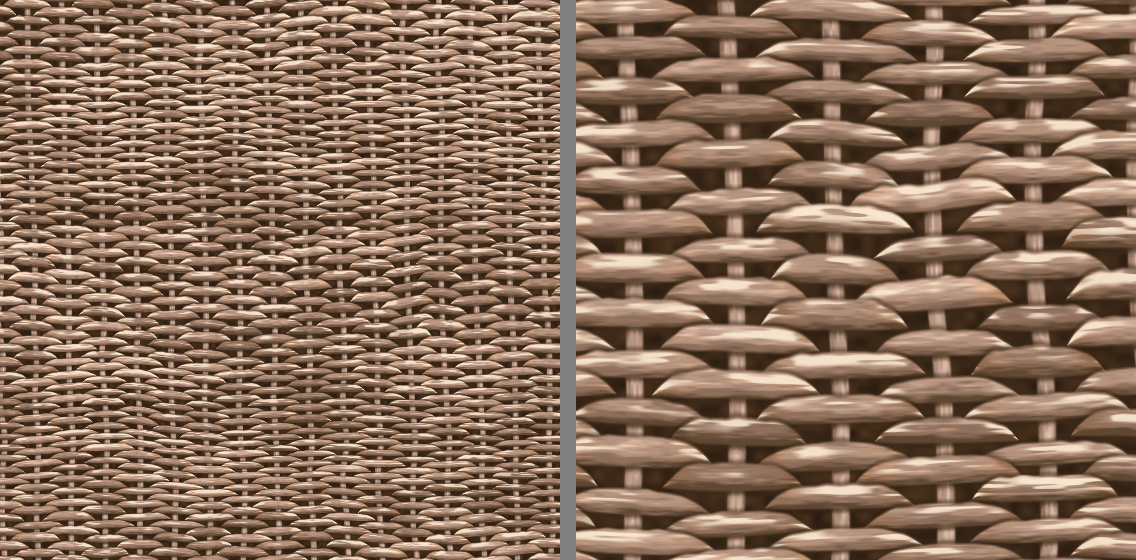
Left: the whole. Right: its middle third, enlarged.
Reproduce this texture procedurally as a three.js fragment shader.

```glsl
// Woven wicker: domed tan strands passing over and under thin upright stakes.
varying vec2 vUv;

const float STAKES = 16.4;        // stakes across
const float ROWS = 85.0;          // strand rows up, two per visible repeat
const float LEAN = 0.38;          // drift of the stakes from bottom to top
const float STAKE_RADIUS = 0.088; // in stake spacings
const float REACH = 0.76;         // half length of a strand bulge, in stake spacings
const float CROWN = 0.62;         // top of a bulge, in rows
const float BELLY = -0.58;        // underside of a bulge, in rows
const float EDGE = 0.09;          // edge softness, in rows
const float CONTACT = 0.30;       // width of the contact shadow, in rows

const vec3 GAP = vec3(0.215, 0.145, 0.085);
const vec3 SHADE = vec3(0.37, 0.28, 0.20);
const vec3 MID = vec3(0.56, 0.44, 0.365);
const vec3 TAN = vec3(0.71, 0.58, 0.50);
const vec3 LIGHT = vec3(0.84, 0.71, 0.63);
const vec3 GLINT = vec3(0.98, 0.91, 0.82);
const vec3 BARK = vec3(0.60, 0.42, 0.28);

float hash(vec2 p) {
  p = fract(p * vec2(0.1031, 0.1137));
  p += dot(p, p.yx + 33.33);
  return fract((p.x + p.y) * p.x * 7.31);
}

float noise(vec2 p) {
  vec2 i = floor(p), f = fract(p);
  f = f * f * (3.0 - 2.0 * f);
  return mix(mix(hash(i), hash(i + vec2(1.0, 0.0)), f.x),
             mix(hash(i + vec2(0.0, 1.0)), hash(i + 1.0), f.x), f.y);
}

// Cane colour from deep shade (0) to sunlit glint (1)
vec3 cane(float tone) {
  vec3 c = mix(SHADE, MID, smoothstep(0.0, 0.33, tone));
  c = mix(c, TAN, smoothstep(0.34, 0.60, tone));
  c = mix(c, LIGHT, smoothstep(0.60, 0.82, tone));
  return mix(c, GLINT, smoothstep(0.80, 1.0, tone));
}

// Weave space: x counts stakes, y counts rows, both slightly uneven
vec2 weave(vec2 uv) {
  vec2 p = vec2(uv.x * STAKES - 0.17 + LEAN * uv.y, uv.y * ROWS);
  p.x += 0.16 * (noise(vec2(uv.x * 5.0, uv.y * 14.0) + 40.0) - 0.5);
  p.y += 1.2 * sin(12.0 * (uv.y - 0.74));
  p.y += 1.3 * noise(uv * vec2(5.0, 4.0) + 10.0);
  p.y += 0.4 * noise(uv * vec2(17.0, 9.0) + 70.0);
  return p;
}

vec3 drawStake(vec3 base, vec2 p) {
  float column = floor(p.x + 0.5);
  float across = (p.x - column) / STAKE_RADIUS;
  float cycle = fract((p.y - column) * 0.5);
  float body = sqrt(max(0.0, 1.0 - across * across));
  float tone = 0.15 + 0.55 * body + 0.12 * across;
  tone += 0.35 * (noise(vec2(p.x * 40.0, p.y * 1.5)) - 0.5);
  tone -= 0.35 * smoothstep(0.52, 0.76, cycle);
  return mix(base, cane(tone), 1.0 - smoothstep(0.8, 1.2, abs(across)));
}

vec3 drawStrand(vec3 base, vec2 p, float row, float weather) {
  // Each row fronts every second stake
  float parity = mod(row, 2.0);
  float column = 2.0 * floor((p.x - parity) * 0.5 + 0.5) + parity;
  vec2 id = vec2(column, row) + 19.0;
  float h1 = hash(id), h2 = hash(id + 57.3), h3 = hash(id + 131.7);

  // Flat-topped outline with rounded ends that dive behind the next stakes
  float dx = p.x - column + 0.12 * (h2 - 0.5);
  float s = abs(dx) / (REACH + 0.20 * (h1 - 0.5));
  float y = p.y - row - 0.26 * (h3 - 0.5) - 0.22 * (h1 - 0.5) * dx;
  float top = mix(CROWN + 0.30 * (h2 - 0.5), -0.50, pow(s, 3.2 + 2.0 * h3));
  float bottom = BELLY + 0.08 * s * s;
  top += 0.14 * (noise(vec2(p.x * 8.0, row * 3.7)) - 0.5);
  float inside = min(top - y, y - bottom);

  // Rounded light, long fibres, and per-strand colour
  float v = clamp((y - bottom) / max(top - bottom, 0.12), 0.0, 1.0);
  float fibre = noise(vec2(p.x * 4.0, y * 7.0 + row * 13.1));
  float fine = noise(vec2(p.x * 9.0, y * 12.0 + row * 29.7));
  float tone = 0.10 + 0.54 * smoothstep(0.0, 0.62, v);
  tone -= 0.14 * smoothstep(0.86, 1.0, v);
  tone += 0.26 * (fibre - 0.5) + 0.18 * (fine - 0.5) + weather;
  tone += 0.24 * (h1 - 0.5) + 0.14 * (hash(vec2(row, 7.0)) - 0.5);
  tone -= 0.26 * smoothstep(0.55, 1.0, s);
  vec3 colour = cane(tone);
  float barky = smoothstep(0.3, 0.9, s) * h2 + 0.4 * smoothstep(0.6, 0.9, fine);
  colour = mix(colour, colour * BARK / MID, 0.5 * barky);

  // Crisp sunlit streaks, stronger on some strands, and bleached splinters
  float ridge = smoothstep(0.42, 0.62, v) * (1.0 - smoothstep(0.84, 0.98, v));
  float patch_ = noise(vec2(p.x * 2.6, row * 5.3) + 7.0);
  float streak = smoothstep(0.48, 0.66, 0.55 * patch_ + 0.45 * fibre + 0.5 * weather);
  colour = mix(colour, GLINT, 0.9 * ridge * streak);
  float worn = step(0.95, h3) * smoothstep(0.35, 0.6, fibre);
  colour = mix(colour, GLINT, 0.6 * worn * smoothstep(0.2, 0.5, v));

  base = mix(base, GAP, 0.55 * smoothstep(-CONTACT, 0.0, inside));
  return mix(base, colour, smoothstep(-EDGE, EDGE, inside));
}

void main() {
  vec2 p = weave(vUv);
  float weather = 0.22 * (noise(vUv * vec2(5.0, 8.0) + 25.0) - 0.5);
  vec3 colour = GAP * (0.75 + 0.6 * noise(p * vec2(9.0, 2.0)));
  colour = drawStake(colour, p);

  // Lower rows overlap the rows above
  float nearest = floor(p.y + 0.5);
  for (int k = 0; k < 5; k++) {
    colour = drawStrand(colour, p, nearest + 2.0 - float(k), weather);
  }
  gl_FragColor = vec4(colour, 1.0);
}
```
